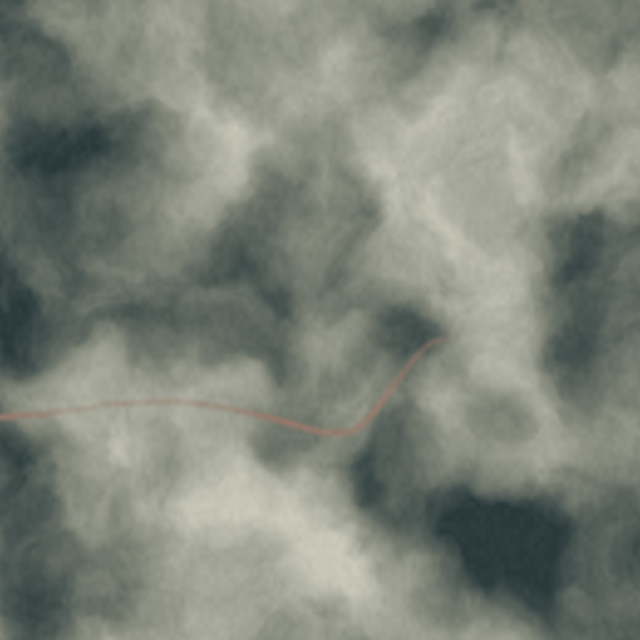
A Shadertoy shader for this texture:

```glsl
// Broken cloud seen from above a dark forest: layered value noise forms the
// haze, soft capsules open gaps and one broad bank thickens it. A thin clay
// river winds below, fading wherever the cloud covers it.

const vec3 FOREST = vec3(0.17, 0.235, 0.24);
const vec3 HAZE   = vec3(0.49, 0.51, 0.46);
const vec3 CLOUD  = vec3(0.78, 0.78, 0.72);
const vec3 CLAY   = vec3(0.60, 0.48, 0.42);

float hash(vec2 p) {
    vec3 q = fract(vec3(p.xyx) * 0.1031);
    q += dot(q, q.yzx + 33.33);
    return fract((q.x + q.y) * q.z);
}

float valueNoise(vec2 p) {
    vec2 cell = floor(p);
    vec2 f = fract(p);
    f = f * f * f * (f * (f * 6.0 - 15.0) + 10.0);
    float low  = mix(hash(cell), hash(cell + vec2(1, 0)), f.x);
    float high = mix(hash(cell + vec2(0, 1)), hash(cell + vec2(1, 1)), f.x);
    return mix(low, high, f.y);
}

// Octaves are rotated against each other to hide the lattice
float fbm(vec2 p, int octaves) {
    const mat2 TURN = mat2(0.8, 0.6, -0.6, 0.8);
    float sum = 0.0, weight = 0.5, total = 0.0;
    for (int i = 0; i < octaves; i++) {
        sum += weight * valueNoise(p);
        total += weight;
        weight *= 0.5;
        p = TURN * p * 2.03 + 17.3;
    }
    return sum / total;
}

float segmentDistance(vec2 p, vec2 a, vec2 b) {
    vec2 along = b - a;
    float t = clamp(dot(p - a, along) / dot(along, along), 0.0, 1.0);
    return length(p - a - along * t);
}

// Soft-edged capsule, 1 on its axis
float softCapsule(vec2 p, vec2 a, vec2 b, float radius) {
    float d = segmentDistance(p, a, b) / radius;
    return exp(-d * d);
}

// Openings in the cloud, 0 closed to 1 open
float cloudGaps(vec2 p) {
    float gap = softCapsule(p, vec2(0.64, 0.93), vec2(0.45, 0.72), 0.060);
    gap = max(gap, softCapsule(p, vec2(0.51, 0.77), vec2(0.57, 0.53), 0.052));
    gap = max(gap, softCapsule(p, vec2(0.58, 0.52), vec2(0.80, 0.35), 0.050));
    gap = max(gap, softCapsule(p, vec2(0.88, 0.56), vec2(0.92, 0.42), 0.055));
    gap = max(gap, softCapsule(p, vec2(0.56, 0.25), vec2(0.80, 0.12), 0.065));
    gap = max(gap, softCapsule(p, vec2(0.01, 0.30), vec2(0.07, 0.03), 0.055));
    gap = max(gap, 0.7 * softCapsule(p, vec2(0.04, 0.75), vec2(0.25, 0.76), 0.05));
    return max(gap, 0.6 * softCapsule(p, vec2(0.05, 0.47), vec2(0.40, 0.46), 0.05));
}

float cloudDensity(vec2 p) {
    vec2 warp = vec2(fbm(p * 7.0 + 3.1, 4), fbm(p * 7.0 + 41.7, 4)) - 0.5;
    vec2 q = p + 0.13 * warp;
    float billows = fbm(q * 4.6 + 8.4, 5) - 0.5;
    float bank = softCapsule(q, vec2(0.20, 0.20), vec2(0.42, 0.06), 0.15);
    return 0.54 + 1.4 * billows + 0.22 * bank - 0.34 * cloudGaps(q);
}

float riverHeight(float x) {
    float dip = (x - 0.52) / 0.10;
    return 0.36 + 0.012 * sin(x * 11.0 - 1.2) - 0.025 * exp(-dip * dip)
         + 0.11 * smoothstep(0.54, 0.69, x) + 0.004 * (valueNoise(vec2(x * 30.0, 5.0)) - 0.5);
}

float riverMask(vec2 p, float halfWidth) {
    const float STEP = 0.004;
    float slope = (riverHeight(p.x + STEP) - riverHeight(p.x - STEP)) / (2.0 * STEP);
    float d = abs(p.y - riverHeight(p.x)) / sqrt(1.0 + slope * slope);
    float ending = 1.0 - smoothstep(0.68, 0.72, p.x);
    return (1.0 - smoothstep(0.0, halfWidth, d)) * ending;
}

vec3 hazeColor(float density) {
    float t = clamp(density, 0.0, 1.0);
    vec3 thin = mix(FOREST, HAZE, min(t * 2.0, 1.0));
    return mix(thin, CLOUD, max(t * 2.0 - 1.0, 0.0));
}

void mainImage(out vec4 fragColor, in vec2 fragCoord) {
    vec2 p = fragCoord / iResolution.y;
    float density = cloudDensity(p);
    vec3 color = hazeColor(density);

    // River glimpsed through the thinner cloud
    float patches = smoothstep(0.25, 0.70, valueNoise(vec2(p.x * 9.0, 2.0)));
    float clearness = 1.0 - smoothstep(0.45, 0.85, density);
    float river = riverMask(p, 0.010) * mix(0.25, 0.85, patches) * mix(0.3, 1.0, clearness);
    color = mix(color, CLAY, river);

    // Faint soft mottling of the canopy and haze
    float mottling = valueNoise(p * vec2(130.0, 95.0)) - 0.5;
    color += 0.028 * mottling;

    fragColor = vec4(color, 1.0);
}
```
